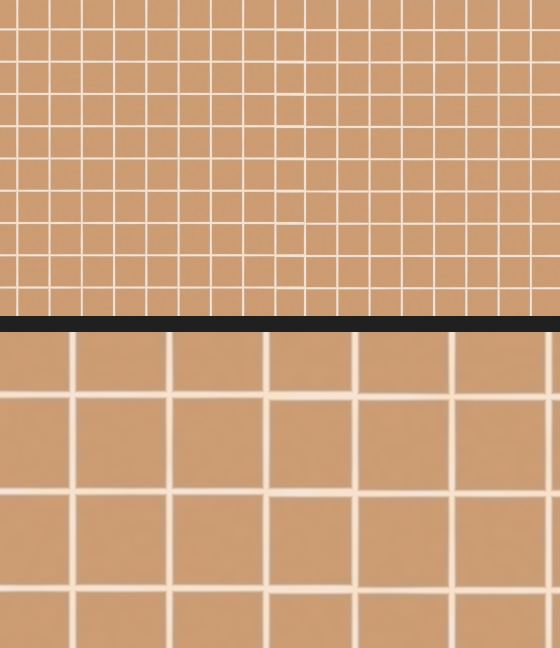
Top, the full canvas; bottom, a detail of the centre.
Reproduce this pattern procedurally as a Shadertoy shader.

```glsl
const float PITCH = 0.1021;        // cell size, in canvas heights
const float LINE_HALF = 0.0033;    // half width of a line
const float SEAM_LEFT = 0.8715;    // narrow column where the two grids overlap
const float SEAM_RIGHT = 0.9653;
const vec2 LEFT_ORIGIN = vec2(0.0547, 0.4985);
const vec2 RIGHT_ORIGIN = vec2(SEAM_RIGHT, 0.4962);

const vec3 CLAY = vec3(0.80, 0.61, 0.45);
const vec3 CLAY_EDGE = vec3(0.77, 0.62, 0.49);
const vec3 CREAM = vec3(0.98, 0.89, 0.80);
const vec3 PALE = vec3(0.97, 0.90, 0.85);

vec2 gradientAt(vec2 cell) {
    float h = fract(sin(dot(cell, vec2(127.1, 311.7))) * 43758.5);
    float angle = 6.2832 * h;
    return vec2(cos(angle), sin(angle));
}

float gradientNoise(vec2 p) {
    vec2 i = floor(p), f = fract(p);
    vec2 u = f * f * f * (f * (f * 6.0 - 15.0) + 10.0);
    vec2 e = vec2(0.0, 1.0);
    float bottom = mix(dot(gradientAt(i), f),
                       dot(gradientAt(i + e.yx), f - e.yx), u.x);
    float top = mix(dot(gradientAt(i + e.xy), f - e.xy),
                    dot(gradientAt(i + e.yy), f - e.yy), u.x);
    return mix(bottom, top, u.y);
}

// Distance to the nearest vertical (x) and horizontal (y) grid line
vec2 gridDistance(vec2 p, vec2 origin, float pitch) {
    return abs(fract((p - origin) / pitch + 0.5) - 0.5) * pitch;
}

float lineMask(float dist, float halfWidth, float blur) {
    return 1.0 - smoothstep(halfWidth - blur, halfWidth + blur, dist);
}

// Two grids meeting at the seam, their horizontal lines overlapping there
vec2 joinedGrids(vec2 p) {
    vec2 left = gridDistance(p, LEFT_ORIGIN, PITCH);
    vec2 right = gridDistance(p, RIGHT_ORIGIN, PITCH);
    float middle = 0.5 * (SEAM_LEFT + SEAM_RIGHT);
    float vertical = p.x < middle ? left.x : right.x;
    float horizontal = p.x < SEAM_LEFT ? left.y
                     : p.x > SEAM_RIGHT ? right.y : min(left.y, right.y);
    return vec2(vertical, horizontal);
}

void mainImage(out vec4 fragColor, in vec2 fragCoord) {
    vec2 p = fragCoord / iResolution.y;
    float blur = max(0.0022, 0.75 / iResolution.y);
    vec2 dist = joinedGrids(p);
    float nearest = min(dist.x, dist.y);

    // Clay tiles, greyer beside the lines
    float mottling = gradientNoise(p * 60.0);
    float halo = 1.0 - smoothstep(0.006, 0.011, nearest + 0.003 * mottling);
    vec3 color = mix(CLAY, CLAY_EDGE, halo) + 0.008 * mottling;

    // Pale lines with slight changes of strength and tint
    float wear = gradientNoise(p * 14.0 + 31.0);
    float halfWidth = LINE_HALF + 0.0005 * wear;
    float line = max(lineMask(dist.x, halfWidth, blur),
                     lineMask(dist.y, halfWidth, blur));
    float tint = smoothstep(-0.3, 0.5, gradientNoise(p * 23.0));
    color = mix(color, mix(CREAM, PALE, tint), line * (0.98 + 0.06 * min(wear, 0.0)));

    fragColor = vec4(color, 1.0);
}
```
